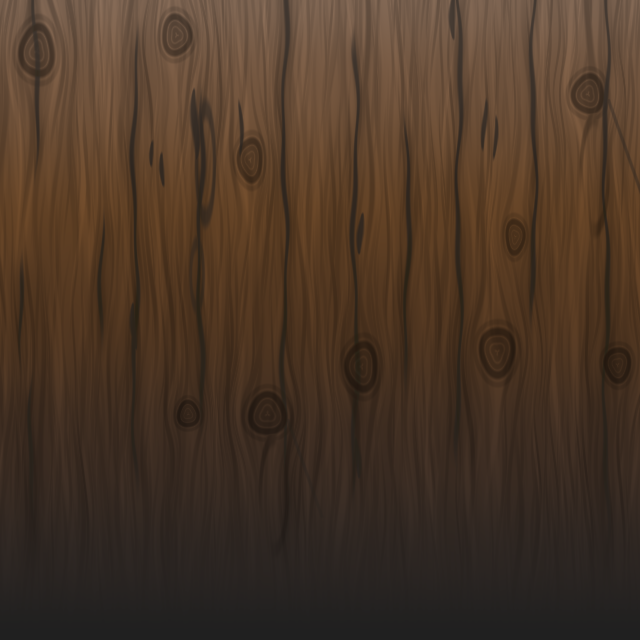
This texture is drawn by a Shadertoy shader. Its source:

```glsl
// Dark wooden planks with wandering cracks, knots and painted grain, fading to black below.
#define SEAM_WOBBLE 0.0035
#define SEAM_DEPTH 0.80
#define SEAM_SHADE 0.22
#define GRAIN_DARK 0.24
#define GRAIN_LIGHT 0.13
#define KNOT_DARK 0.36
#define KNOT_BULGE 0.72
#define TONE_VARIATION 0.05
#define CRACK_COLOR vec3(0.155, 0.135, 0.12)

// Cracks: x, lower end, upper end, half width
const vec4 SEAMS[12] = vec4[12](
    vec4(.056, .70, 1.1, .0036), vec4(.035, .40, .62, .0032), vec4(.050, .05, .43, .0030),
    vec4(.160, .43, .69, .0028), vec4(.211, .20, .98, .0035), vec4(.313, .30, .88, .0040),
    vec4(.445, .08, 1.1, .0036), vec4(.555, .18, .97, .0040), vec4(.636, .36, .84, .0036),
    vec4(.717, .24, 1.1, .0038), vec4(.834, .46, 1.1, .0038), vec4(.947, .04, 1.1, .0036));
// Knots: centre, radii; the first two carry a long tail
const vec4 KNOTS[10] = vec4[10](
    vec4(.418, .353, .026, .029), vec4(.919, .853, .022, .027), vec4(.391, .750, .017, .030),
    vec4(.777, .450, .024, .034), vec4(.805, .630, .013, .024), vec4(.276, .945, .020, .028),
    vec4(.294, .353, .015, .018), vec4(.058, .920, .024, .036), vec4(.565, .427, .022, .034),
    vec4(.965, .430, .018, .024));
// Open splits: centre, half width, half length
const vec4 SPLITS[10] = vec4[10](
    vec4(.305, .805, .008, .060), vec4(.255, .735, .004, .030), vec4(.239, .760, .003, .024),
    vec4(.757, .805, .004, .045), vec4(.773, .785, .003, .040), vec4(.375, .800, .003, .050),
    vec4(.558, .285, .006, .035), vec4(.210, .490, .006, .040), vec4(.709, .975, .006, .040),
    vec4(.564, .635, .006, .035));

vec2 hash2(vec2 p) {
    vec3 q = fract(p.xyx * vec3(.1031, .1030, .0973));
    q += dot(q, q.yzx + 33.33);
    return fract((q.xx + q.yz) * q.zy);
}

float line(float dist, float halfWidth, float aa) {
    return 1.0 - smoothstep(halfWidth * .4, halfWidth + aa, abs(dist));
}

float segment(vec2 p, vec2 a, vec2 b) {
    vec2 v = b - a;
    return length(p - a - v * clamp(dot(p - a, v) / dot(v, v), 0.0, 1.0));
}

// Cellular field of tapered strokes, each wandering along the grain
float strokes(vec2 p, vec2 grid, float seed, float aa) {
    vec2 g = p * grid, cell = floor(g);
    float ink = 0.0;
    for (int j = -1; j <= 1; j++)
    for (int i = -1; i <= 1; i++) {
        vec2 id = cell + vec2(i, j);
        vec2 h = hash2(id + seed), d = g - id - h;
        float taper = max(0.0, 1.0 - d.y * d.y);
        d.x += .22 * sin(d.y * 3.5 + h.x * 6.28);
        float w = (.05 + .17 * h.y) * taper;
        ink = max(ink, line(d.x, w, aa * grid.x) * taper * (.35 + .65 * h.x));
    }
    return ink;
}

vec3 woodGradient(float y) {
    vec3 c = mix(vec3(.125, .125, .125), vec3(.165, .143, .132), smoothstep(.0, .12, y));
    c = mix(c, vec3(.235, .172, .130), smoothstep(.08, .32, y));
    c = mix(c, vec3(.310, .207, .122), smoothstep(.28, .52, y));
    c = mix(c, vec3(.375, .250, .140), smoothstep(.48, .69, y));
    c = mix(c, vec3(.435, .325, .240), smoothstep(.64, .90, y));
    return mix(c, vec3(.475, .380, .310), smoothstep(.86, 1.02, y));
}

void mainImage(out vec4 fragColor, in vec2 fragCoord) {
    vec2 p = fragCoord / iResolution.xy;
    float aa = 1.2 / iResolution.y;
    vec2 grain = p;
    float crack = 0.0, shade = 0.0, rings = 0.0;

    // Knots push the grain aside and draw their rings
    for (int i = 0; i < 10; i++) {
        vec4 k = KNOTS[i];
        vec2 d = p - k.xy, e = d / k.zw;
        grain.x -= d.x * KNOT_BULGE * exp(-dot(e, e) * .22);
        float r = length(e) + .06 * sin(3.0 * atan(e.y, e.x) + float(i));
        float soft = aa / k.z;
        rings = max(rings, line(r - 1.0, .20, soft));
        rings = max(rings, .6 * line(r - .62, .14, soft));
        rings = max(rings, .5 * line(r - .25, .15, soft));
        rings = max(rings, .35 * line(r - 1.45, .12, soft));
        shade = max(shade, .5 * exp(-r * r));
        if (i < 2) {
            vec2 u = (d - vec2(.010, -.125)) / vec2(.021, .088);
            float loop = line(length(u) - 1.0, .12, aa / .021);
            rings = max(rings, .7 * loop * smoothstep(.5, -.4, u.x * u.y));
            float slant = segment(d, vec2(.032, -.01), vec2(.085, -.16));
            crack = max(crack, .55 * line(slant, .0022, aa));
        }
    }

    // Long cracks between the planks
    for (int i = 0; i < 12; i++) {
        vec4 s = SEAMS[i];
        float f = float(i);
        float bend = sin(p.y * 17.0 + f * 9.0) + .5 * sin(p.y * 43.0 + f * 4.0);
        float d = p.x - s.x - SEAM_WOBBLE * bend;
        float taper = smoothstep(s.y, s.y + .10, p.y) * (1.0 - smoothstep(s.z - .07, s.z, p.y));
        float w = s.w * (.75 + .35 * sin(p.y * 23.0 + f * 7.0)) * (.3 + .7 * taper);
        crack = max(crack, line(d, w, aa) * taper);
        shade = max(shade, exp(-abs(d) / .009) * taper);
    }

    // Short open splits, and the curved slivers beside one crack
    for (int i = 0; i < 10; i++) {
        vec4 s = SPLITS[i];
        vec2 d = p - s.xy;
        float w = s.z * (1.0 - pow(min(abs(d.y) / s.w, 1.0), 1.5));
        d.x += .003 * sin(d.y * 45.0 + float(i));
        crack = max(crack, line(d.x, w, aa) * smoothstep(0.0, .0015, w));
    }
    vec2 sliver = (p - vec2(.321, .745)) / vec2(.014, .085);
    crack = max(crack, .75 * line(length(sliver) - 1.0, .16, aa / .014));
    sliver = (p - vec2(.308, .570)) / vec2(.010, .050);
    crack = max(crack, .6 * line(length(sliver) - 1.0, .18, aa / .010));

    // Fine grain and broad tone
    grain.x += .004 * sin(grain.y * 11.0 + grain.x * 25.0);
    float dark = max(strokes(grain, vec2(38.0, 5.0), 3.0, aa),
                     .7 * strokes(grain, vec2(75.0, 7.0), 41.0, aa));
    float light = strokes(grain, vec2(31.0, 4.5), 87.0, aa);
    float tone = sin(grain.x * 57.0 + 2.0 * sin(grain.y * 5.0)) + .6 * sin(grain.x * 131.0 + grain.y * 4.0);

    float visible = smoothstep(.0, .30, p.y);
    vec3 col = woodGradient(p.y);
    float value = 1.03 + TONE_VARIATION * tone * .6 + GRAIN_LIGHT * light - GRAIN_DARK * dark;
    value *= (1.0 - KNOT_DARK * rings) * (1.0 - SEAM_SHADE * shade);
    col *= mix(1.0, value, visible);
    vec3 crackColor = mix(CRACK_COLOR, CRACK_COLOR * 1.5, smoothstep(.7, 1.0, p.y));
    col = mix(col, min(col, crackColor), SEAM_DEPTH * crack * visible);
    fragColor = vec4(col, 1.0);
}
```
